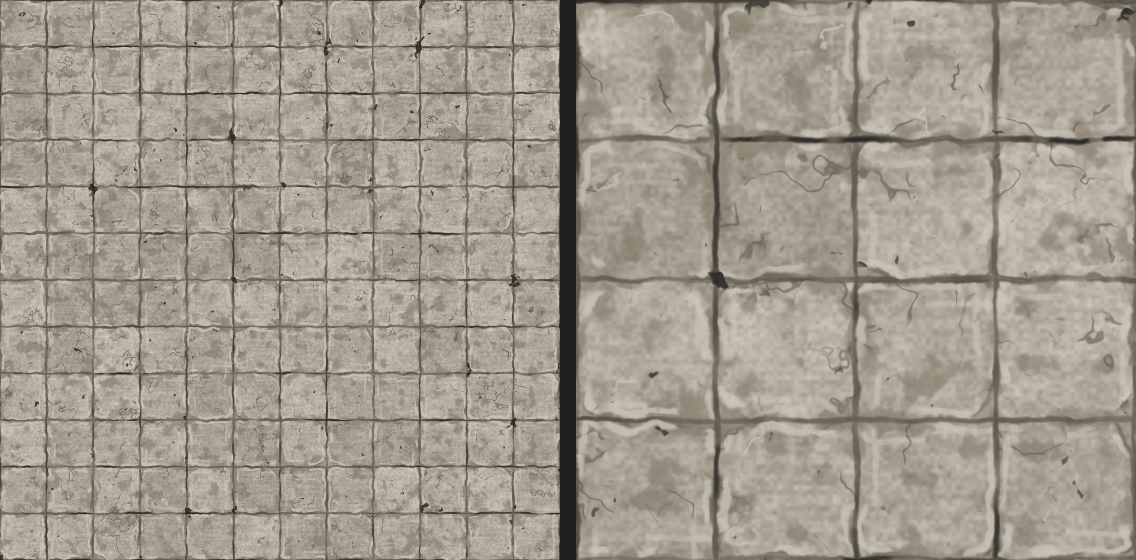
Left: the whole. Right: its middle third, enlarged.
This texture is drawn by a three.js fragment shader. Its source:

```glsl
// Weathered square concrete tiles with worn corners, thin broken joints, pits, cracks and scratches.
#define TILES 12.0
#define WOBBLE 0.05
#define JOINT_MIN 0.0
#define JOINT_MAX 0.016
#define SOFT 0.022
#define CORNER_MAX 0.3
#define GRAIN 0.15
#define TILE_TONE 0.075
#define PITS 8
#define SCRATCHES 3

varying vec2 vUv;

const vec3 CONCRETE = vec3(0.686, 0.654, 0.604);
const vec3 PALE = vec3(0.800, 0.775, 0.730);
const vec3 GRIME = vec3(0.500, 0.468, 0.405);
const vec3 JOINT = vec3(0.330, 0.312, 0.272);
const vec3 HOLE = vec3(0.130, 0.130, 0.120);

float hash(vec2 p) {
  vec3 h = fract(vec3(p.xyx) * 0.1031);
  h += dot(h, h.yzx + 33.33);
  return fract((h.x + h.y) * h.z);
}

vec2 hash2(vec2 p) {
  return vec2(hash(p), hash(p + 57.3));
}

float noise(vec2 p) {
  vec2 i = floor(p), f = fract(p);
  f = f * f * (3.0 - 2.0 * f);
  return mix(mix(hash(i), hash(i + vec2(1.0, 0.0)), f.x),
             mix(hash(i + vec2(0.0, 1.0)), hash(i + 1.0), f.x), f.y);
}

float fbm(vec2 p) {
  float sum = 0.0, amp = 0.5;
  for (int i = 0; i < 4; i++) {
    sum += amp * noise(p);
    p = mat2(0.8, 0.6, -0.6, 0.8) * p * 2.03 + 11.7;
    amp *= 0.5;
  }
  return sum / 0.9375;
}

float roundedBox(vec2 p, float halfSize, float radius) {
  vec2 q = abs(p) - halfSize + radius;
  return min(max(q.x, q.y), 0.0) + length(max(q, 0.0)) - radius;
}

float segment(vec2 p, vec2 a, vec2 b) {
  vec2 pa = p - a, ba = b - a;
  return length(pa - ba * clamp(dot(pa, ba) / dot(ba, ba), 0.0, 1.0));
}

// Joint coverage in x, near-black core in y; both vary along the joint.
vec2 joint(float across, float along, float row) {
  float wear = noise(vec2(along * 4.1, row * 7.3));
  float width = mix(JOINT_MIN, JOINT_MAX, wear);
  float cover = 1.0 - smoothstep(width, width + SOFT, abs(across));
  float depth = smoothstep(0.45, 0.85, noise(vec2(along * 1.7, row * 5.7 + 40.0)));
  depth *= smoothstep(0.15, 0.5, noise(vec2(along * 7.0, row * 2.3)));
  float core = 1.0 - smoothstep(0.004, 0.028, abs(across));
  return vec2(cover * mix(0.35, 1.0, noise(vec2(along * 5.0, row * 3.7 + 9.0))), core * depth);
}

void main() {
  vec2 p = vUv * TILES;
  vec2 jitter = vec2(fbm(p * 5.0), fbm(p * 5.0 + 31.0)) - 0.5;
  vec2 q = p + WOBBLE * jitter;
  vec2 id = floor(q), f = fract(q) - 0.5;
  vec2 seed = id * 13.0 + 5.0, side = step(0.0, f);
  float grain = mix(noise(p * 33.0), noise(p.yx * 19.0 + 7.0), 0.4);

  // Concrete face: tile tone, blotches, grain and brushed streaks
  float tone = TILE_TONE * (hash(seed) - 0.5) + 0.12 * (fbm(p * 4.0 + 70.0) - 0.5)
             + GRAIN * (grain - 0.5) + 0.06 * (noise(p * vec2(3.0, 27.0)) - 0.5);
  vec3 color = CONCRETE + tone;

  // Faint pale bands set in from the sides
  vec2 inset = mix(vec2(0.31), vec2(0.42), hash2(seed + 3.0 + side));
  vec2 band = 1.0 - smoothstep(0.01, 0.035, abs(abs(f) - inset));
  band *= step(vec2(0.35, 0.65), hash2(seed + 6.0 + side));
  color = mix(color, PALE, 0.55 * max(band.x, band.y) * smoothstep(0.2, 0.6, noise(p * 3.0)));

  // Stains, heavier towards the edges
  float rimward = smoothstep(-0.15, 0.0, roundedBox(f, 0.5, 0.12));
  float stain = smoothstep(0.56, 0.76, fbm(p * 5.0 + 17.0) + 0.17 * rimward);
  color = mix(color, GRIME, 0.6 * stain);

  // Short jagged hairline cracks
  float ridge = abs(fbm(p * 2.6 + seed) - 0.5);
  float cracked = smoothstep(0.56, 0.72, noise(p * 2.7 + seed + 23.0));
  color = mix(color, JOINT, 0.5 * cracked * (1.0 - smoothstep(0.004, 0.025, ridge)));

  // Pale scratches and dark scrapes
  for (int i = 0; i < SCRATCHES; i++) {
    vec2 key = seed + float(i) * 7.1 + 1.0;
    vec2 start = 0.7 * (hash2(key) - 0.5);
    vec2 run = 0.3 * (hash2(key + 19.0) - 0.5);
    float mark = 1.0 - smoothstep(0.002, 0.024, segment(f + 0.3 * jitter, start, start + run));
    vec3 markColor = hash(key + 4.0) > 0.4 ? PALE : JOINT;
    color = mix(color, markColor, mark * mix(0.1, 0.8, pow(hash(key + 8.0), 2.0)));
  }

  // Small pits, a few of them deep
  for (int i = 0; i < PITS; i++) {
    vec2 key = seed + float(i) * 3.7 + 2.0;
    float size = hash(key + 9.0);
    float radius = 0.003 + 0.022 * pow(size, 16.0);
    float pit = 1.0 - smoothstep(radius, radius + 0.02, length(f + 0.2 * jitter - 0.9 * (hash2(key) - 0.5)));
    color = mix(color, HOLE, pit * mix(0.15, 0.8, pow(size, 5.0)));
  }

  // Worn corners filled with grime, with a darker broken rim
  float corner = hash(seed + 29.0 + vec2(3.0, 5.0) * side);
  float worn = roundedBox(f + 0.09 * jitter, 0.487, mix(0.03, CORNER_MAX, pow(corner, 2.0)));
  float rim = 1.0 - smoothstep(0.003, 0.026, abs(worn));
  color = mix(color, GRIME + 0.16 * grain, 0.6 * smoothstep(-0.01, 0.022, worn));
  color = mix(color, JOINT, 0.5 * rim * smoothstep(0.45, 0.75, noise(p * 5.3)));

  // Pale chips just inside the edges
  float edge = smoothstep(-0.085, -0.06, worn) * (1.0 - smoothstep(-0.035, -0.01, worn));
  color = mix(color, PALE, 0.75 * edge * smoothstep(0.5, 0.7, noise(p * 6.0 + 3.0)));

  // Joints and ragged holes where they cross
  vec2 node = floor(q + 0.5), cross = q - node;
  vec2 upright = joint(cross.x, q.y, node.x + 50.0);
  vec2 level = joint(cross.y, q.x, node.y + 90.0);
  color = mix(color, JOINT, 0.9 * max(upright.x, level.x));
  color = mix(color, HOLE, 0.85 * max(0.75 * upright.y, level.y));
  float gap = 0.085 * smoothstep(0.6, 1.0, hash(node + 71.0));
  float reach = length(cross * vec2(1.3, 0.8) + 0.45 * jitter);
  color = mix(color, HOLE, 0.8 * step(0.01, gap) * (1.0 - smoothstep(gap - 0.02, gap + 0.015, reach)));

  gl_FragColor = vec4(clamp(color, 0.0, 1.0), 1.0);
}
```
